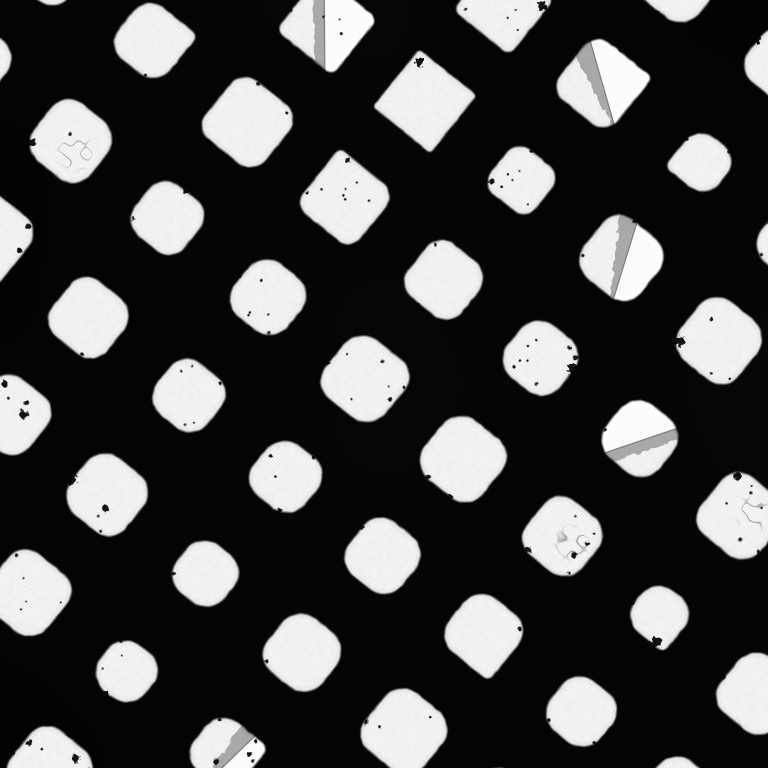
Reproduce this pattern procedurally as a Shadertoy shader.

```glsl
#define PITCH 0.1643
#define TILT -0.679
#define ORIGIN vec2(0.475, 0.509)
#define HALF_SIDE vec2(0.205, 0.300)
#define CORNER 0.195
#define SHARP_CENTRE vec2(-1.3, 2.3)
#define FOLD_CHANCE 0.13
#define STAIN_CHANCE 0.08
#define MESH_COUNT 205.0
#define SPECKS 9
#define BAR_SHADE 0.018
#define FILM_SHADE 0.945

float hash(vec2 p) {
    return fract(sin(dot(p, vec2(127.1, 311.7))) * 43758.5453);
}

float cellRandom(vec2 cell, float salt) {
    return hash(cell + salt * vec2(17.3, 9.1));
}

float noise(vec2 p) {
    vec2 i = floor(p), f = fract(p);
    f = f * f * (3.0 - 2.0 * f);
    vec2 e = vec2(0.0, 1.0);
    return mix(mix(hash(i), hash(i + e.yx), f.x),
               mix(hash(i + e.xy), hash(i + e.yy), f.x), f.y);
}

float inside(float d, float soft) {
    return 1.0 - smoothstep(-soft, soft, d);
}

// Square hole whose four corners are rounded independently
float holeDistance(vec2 p, vec2 cell, float halfSide) {
    vec2 fromSharp = cell - SHARP_CENTRE;
    float sharpness = exp(-0.7 * dot(fromSharp, fromSharp));
    float odd = cellRandom(cell + 0.31 * sign(p), 3.0);
    float radius = CORNER * (1.0 - 0.95 * sharpness);
    radius *= odd > 0.93 ? 0.3 : 0.85 + 0.2 * odd;
    radius = min(radius, halfSide * 0.92);
    vec2 q = abs(p) - halfSide + radius;
    return length(max(q, 0.0)) + min(max(q.x, q.y), 0.0) - radius;
}

// Torn film: bare opening, grey folded flap and a dark crease
float foldedFilm(vec2 p, vec2 cell, float film, float soft) {
    float angle = 6.2832 * cellRandom(cell, 5.0);
    vec2 normal = vec2(cos(angle), sin(angle));
    float d = dot(p, normal) - mix(-0.04, 0.10, cellRandom(cell, 6.0));
    float along = dot(p, vec2(-normal.y, normal.x));
    float taper = mix(0.0, 0.25, cellRandom(cell, 7.0));
    float width = max(0.085 + taper * along + 0.03 * (noise(p * 30.0) - 0.5), 0.0);
    float flap = inside(d, soft) * inside(-d - width, soft);
    float rim = inside(abs(d + width) - 0.002, soft) * step(0.002, width);
    float crease = inside(abs(d) - 0.003, soft);
    float shade = mix(film, 0.99, smoothstep(-soft, soft, d));
    return shade * (1.0 - 0.30 * flap) * (1.0 - 0.2 * rim) * (1.0 - 0.55 * crease);
}

// Dark dirt: the first two grains cling to the rim, the rest lie inside
float debris(vec2 p, vec2 cell, float halfSide, float soft) {
    float cover = 0.0;
    float count = float(SPECKS) * pow(cellRandom(cell, 8.0), 1.5);
    float ragged = 0.5 + noise((p + cell) * 55.0);
    for (int i = 0; i < SPECKS; i++) {
        float k = float(i);
        if (k > count) break;
        float angle = 6.2832 * cellRandom(cell, 11.0 + k);
        float reach = i < 2 ? 1.06 : 0.95 * sqrt(cellRandom(cell, 31.0 + k));
        float grain = pow(cellRandom(cell, 51.0 + k), 5.0);
        float size = i < 2 ? mix(0.012, 0.050, grain) : mix(0.008, 0.035, grain);
        vec2 centre = halfSide * reach * vec2(cos(angle), sin(angle));
        cover = max(cover, inside(length(p - centre) - size * ragged, soft));
    }
    return cover;
}

void mainImage(out vec4 fragColor, in vec2 fragCoord) {
    vec2 uv = fragCoord / iResolution.y;
    float pixel = 1.0 / (iResolution.y * PITCH);
    float soft = max(0.014, pixel);
    float fine = max(0.008, 0.8 * pixel);

    // Tilted square lattice
    vec2 axis = vec2(cos(TILT), sin(TILT));
    vec2 d = (uv - ORIGIN) / PITCH;
    vec2 lattice = vec2(dot(d, axis), dot(d, vec2(-axis.y, axis.x)));
    vec2 cell = floor(lattice + 0.5);
    vec2 jitter = vec2(cellRandom(cell, 1.0), cellRandom(cell, 2.0)) - 0.5;
    vec2 p = lattice - cell - 0.03 * jitter;

    // Hole outline, slightly uneven
    float halfSide = mix(HALF_SIDE.x, HALF_SIDE.y, sqrt(cellRandom(cell, 4.0)));
    vec2 fromSharp = cell - SHARP_CENTRE;
    halfSide = mix(halfSide, HALF_SIDE.y, exp(-1.2 * dot(fromSharp, fromSharp)));
    float hole = holeDistance(p, cell, halfSide) + 0.008 * (noise(lattice * 22.0) - 0.5);

    // Film with a fine mesh, a little dimmer near the rim
    vec2 mesh = sin(6.2832 * MESH_COUNT * uv);
    float film = FILM_SHADE + 0.022 * mesh.x * mesh.y + 0.02 * (noise(uv * 250.0) - 0.5);
    film -= 0.05 * smoothstep(-0.05, 0.0, hole);

    // Wear that differs from hole to hole
    if (cellRandom(cell, 9.0) < FOLD_CHANCE) film = foldedFilm(p, cell, film, fine);
    if (cellRandom(cell, 10.0) < STAIN_CHANCE) {
        float curl = abs(noise(p * 13.0 + cell * 7.0) - 0.5);
        float patchMask = inside(length(p - 0.2 * jitter) - 0.12, 0.06);
        film -= 0.3 * patchMask * inside(curl - 0.05, 0.05);
    }
    film = mix(film, 0.07, debris(p, cell, halfSide, fine));

    float bar = BAR_SHADE + 0.012 * (noise(uv * 4.0) - 0.5);
    fragColor = vec4(vec3(mix(bar, film, inside(hole, soft))), 1.0);
}
```
